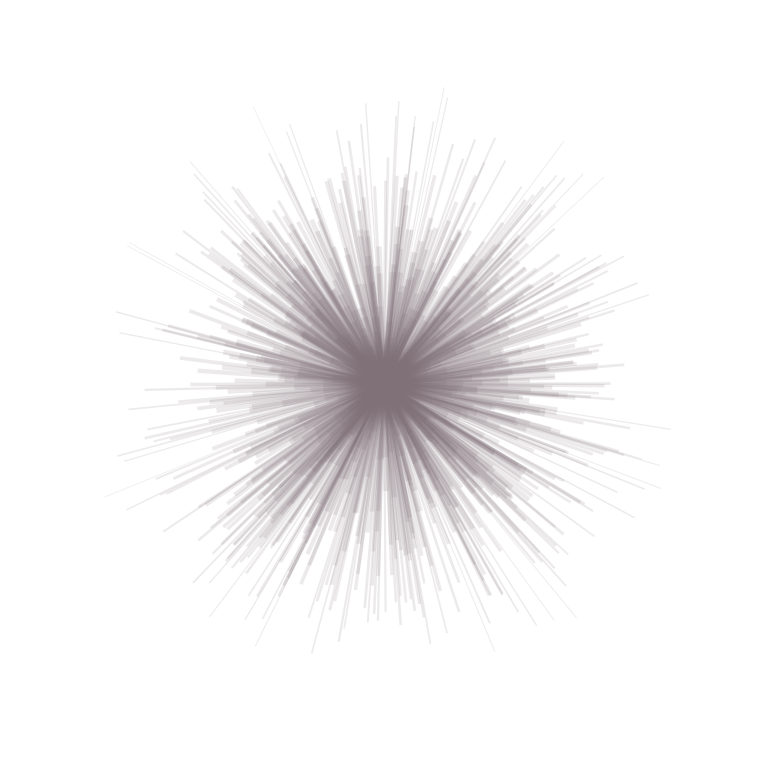
A Shadertoy shader for this background:

```glsl
// Draws a burst of translucent mauve rays spreading from the centre of a white canvas.

// Integer hash of a ray index: four values from 0 to 1
vec4 hash4(uint n) {
    uvec4 v = uvec4(n, n + 1013u, n + 2029u, n + 3049u) * 747796405u + 2891336453u;
    v = ((v >> ((v >> 28u) + 4u)) ^ v) * 277803737u;
    v = (v >> 22u) ^ v;
    return vec4(v >> 8u) / 16777216.0;
}

// Box-filtered coverage of a strip, kept faint where it is thinner than a pixel
float stripCoverage(float offset, float halfWidth, float pixel) {
    vec2 edges = (vec2(halfWidth, -halfWidth) - offset) / pixel + 0.5;
    edges = clamp(edges, 0.0, 1.0);
    return edges.x - edges.y;
}

void mainImage(out vec4 fragColor, in vec2 fragCoord) {
    float pixel = 1.0 / min(iResolution.x, iResolution.y);
    vec2 p = (fragCoord - 0.5 * iResolution.xy) * pixel;
    float radius = length(p);
    float transmission = 1.0;

    // Layer the rays; the longer ones are thinner
    if (radius < 0.43) {
        for (int i = 0; i < 900; i++) {
            vec4 rnd = hash4(uint(i));
            float rayLength = 0.205 * (rnd.x + rnd.y);
            if (radius > rayLength + 0.02) continue;

            // Gather the rays slightly towards the diagonals
            float angle = 6.28319 * rnd.z;
            angle += 0.06 * sin(4.0 * angle);
            vec2 dir = vec2(cos(angle), sin(angle));

            float along = dot(p, dir);
            float across = abs(p.x * dir.y - p.y * dir.x);
            float halfWidth = 0.0056 * (1.0 - rayLength / 0.43) * mix(0.75, 1.25, rnd.w);
            float coverage = stripCoverage(across, halfWidth, pixel);
            coverage *= clamp((rayLength - along) / pixel + 0.5, 0.0, 1.0);
            coverage *= clamp(along / pixel + 0.5, 0.0, 1.0);
            transmission *= 1.0 - 0.15 * coverage;
        }
    }

    // Fill the dense core where all the rays meet
    transmission *= 1.0 - 0.9 * exp(-pow(radius / 0.045, 4.0));

    vec3 mauve = vec3(0.50, 0.44, 0.47);
    fragColor = vec4(mix(mauve, vec3(1.0), transmission), 1.0);
}
```
